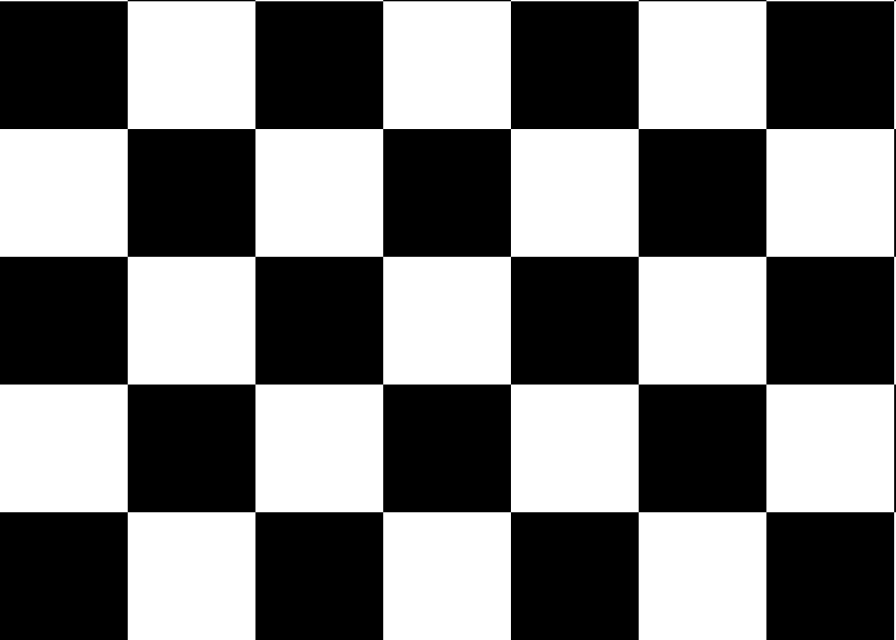
A Shadertoy shader for this pattern:

```glsl
// Black and white checkerboard of seven by five squares, anchored at the lower left.

const float CELL_SIZE  = 0.19959;   // side of a square, in canvas heights
const vec3  DARK_TONE  = vec3(0.0);
const vec3  LIGHT_TONE = vec3(1.0);

// Signed distance to the nearest grid line per axis: positive in even cells, negative in odd.
vec2 stripeDistance(vec2 cell) {
    return 0.5 - abs(mod(cell + 0.5, 2.0) - 1.0);
}

// Box-filtered checker: 1 on squares of even parity, -1 on odd.
float checker(vec2 cell, float pixelSize) {
    vec2 stripes = clamp(2.0 * stripeDistance(cell) / pixelSize, -1.0, 1.0);
    return stripes.x * stripes.y;
}

void mainImage(out vec4 fragColor, in vec2 fragCoord) {
    // Grid coordinates, one unit per square
    vec2 cell = fragCoord / (iResolution.y * CELL_SIZE);
    float pixelSize = 1.0 / (iResolution.y * CELL_SIZE);

    float darkness = 0.5 + 0.5 * checker(cell, pixelSize);
    fragColor = vec4(mix(LIGHT_TONE, DARK_TONE, darkness), 1.0);
}
```
